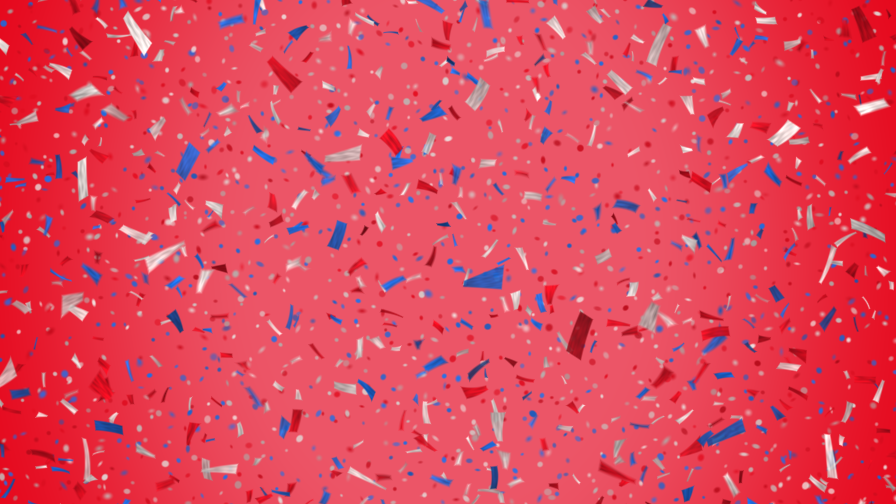
Reproduce this background procedurally as a Shadertoy shader.

```glsl
#define CENTRE_COLOR vec3(0.925, 0.335, 0.405)
#define EDGE_COLOR   vec3(0.90, 0.02, 0.10)
#define PAPER_WHITE  vec3(0.90, 0.86, 0.85)
#define PAPER_BLUE   vec3(0.10, 0.43, 0.90)
#define PAPER_RED    vec3(0.86, 0.05, 0.12)
#define WHITE_SHARE  0.43
#define BLUE_SHARE   0.30
#define STREAKS      vec2(45.0, 190.0)
#define DOT_SIZE     vec2(0.0078, 0.0068)
#define FLAKE_SIZE   vec2(0.024, 0.0085)
#define STRIP_SIZE   vec2(0.044, 0.0165)

// Four random values in 0..1 per cell and seed
vec4 hash4(vec2 cell, int seed) {
    uvec4 v = uvec4(ivec4(ivec2(cell) + 4096, seed, seed * 7 + 3));
    v = v * 1664525u + 1013904223u;
    v += v.yzxy * v.wxyz;
    v ^= v >> 16u;
    v += v.yzxy * v.wxyz;
    return vec4(v >> 8u) / 16777216.0;
}

float cornerSlope(vec2 cell, vec2 offset) {
    return dot(hash4(cell, 91).xy * 2.0 - 1.0, offset);
}

float gradientNoise(vec2 p) {
    vec2 i = floor(p), f = fract(p);
    vec2 u = f * f * f * (f * (f * 6.0 - 15.0) + 10.0);
    vec2 e = vec2(1.0, 0.0);
    return mix(mix(cornerSlope(i, f), cornerSlope(i + e, f - e), u.x),
               mix(cornerSlope(i + e.yx, f - e.yx), cornerSlope(i + 1.0, f - 1.0), u.x), u.y);
}

vec2 rotate(vec2 p, float angle) {
    float c = cos(angle), s = sin(angle);
    return vec2(c * p.x + s * p.y, c * p.y - s * p.x);
}

float ellipseDistance(vec2 p, vec2 radii) {
    return (length(p / radii) - 1.0) * min(radii.x, radii.y);
}

// Sheared, tapered and slightly curled strip of paper
float paperDistance(vec2 p, vec2 halfSize, vec4 rnd) {
    float along = p.x / halfSize.x;
    p.y += (rnd.x - 0.5) * 0.25 * halfSize.x * along * along;
    p.x += (rnd.y - 0.5) * 1.1 * p.y;
    float taper = (rnd.z - 0.5) * 1.3;
    float width = halfSize.y * max(0.1, 1.0 + taper * along);
    return max(abs(p.x) - halfSize.x, abs(p.y) - width);
}

vec3 paperColor(float pick, float tone, bool isDot) {
    if (pick < WHITE_SHARE) return PAPER_WHITE * mix(0.72, 1.06, tone);
    float darkest = isDot ? 0.75 : 0.4;
    float shade = mix(darkest, 1.05, sqrt(tone));
    return (pick < WHITE_SHARE + BLUE_SHARE ? PAPER_BLUE : PAPER_RED) * shade;
}

// One scattered piece per grid cell
vec3 scatter(vec3 color, vec2 p, float cellSize, vec2 size, float fill, bool isDot, int seed) {
    vec2 home = floor(p / cellSize);
    float pixel = 1.0 / iResolution.y;
    for (int y = -1; y <= 1; y++)
    for (int x = -1; x <= 1; x++) {
        vec2 cell = home + vec2(x, y);
        vec4 place = hash4(cell, seed);
        if (place.z > fill) continue;
        vec4 form = hash4(cell, seed + 20);
        vec4 look = hash4(cell, seed + 40);

        vec2 local = rotate(p - (cell + place.xy) * cellSize, place.w * 6.2832);
        vec2 halfSize = size * mix(vec2(0.5, isDot ? 0.45 : 0.2), vec2(1.0), form.xy);
        float d = isDot ? ellipseDistance(local, halfSize)
                        : paperDistance(local, halfSize, vec4(form.zw, look.z, 0.0));

        // A few pieces are out of focus
        float soft = 0.7 * pixel + 0.0008 + 0.0035 * pow(look.w, 5.0);
        if (d > soft) continue;
        float cover = 1.0 - smoothstep(-soft, soft, d);
        cover *= isDot ? mix(0.5, 0.95, form.z) : mix(0.8, 1.0, form.w);

        vec3 paper = paperColor(look.x, look.y, isDot);
        if (!isDot) {
            float crease = gradientNoise(local * STREAKS + place.xy * 60.0);
            paper *= 1.0 + 0.35 * crease + 0.1 * local.x / halfSize.x;
        }
        color = mix(color, paper, cover);
    }
    return color;
}

void mainImage(out vec4 fragColor, in vec2 fragCoord) {
    vec2 p = (fragCoord - 0.5 * iResolution.xy) / iResolution.y;

    // Glowing centre fading to saturated sides
    float fade = smoothstep(0.35, 1.05, length(p * vec2(1.0, 0.75)));
    vec3 color = mix(CENTRE_COLOR, EDGE_COLOR, fade);

    // Fine dust, dots, flakes and large strips, back to front
    color = scatter(color, p, 0.036, DOT_SIZE * 0.65, 0.75, true, 1);
    color = scatter(color, p, 0.050, DOT_SIZE, 0.75, true, 2);
    color = scatter(color, p, 0.060, FLAKE_SIZE * 0.6, 0.60, false, 3);
    color = scatter(color, p, 0.085, FLAKE_SIZE, 0.80, false, 4);
    color = scatter(color, p, 0.170, STRIP_SIZE, 0.70, false, 5);

    fragColor = vec4(clamp(color, 0.0, 1.0), 1.0);
}
```
